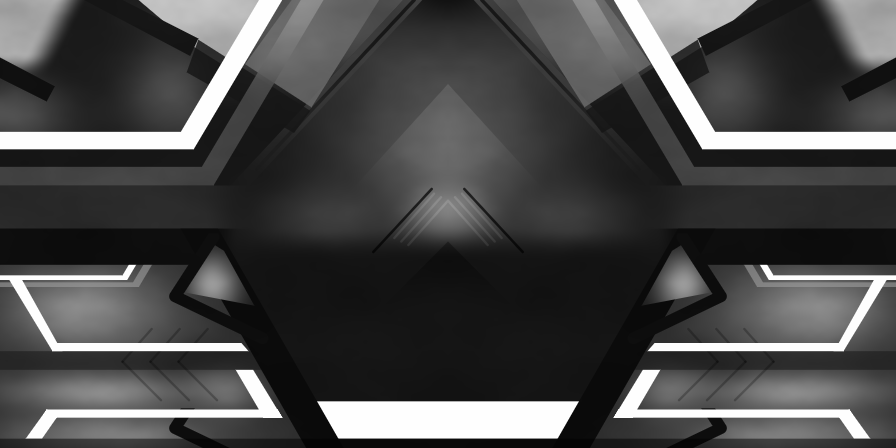
Reproduce this background procedurally as a Shadertoy shader.

```glsl
float hash(vec2 p) {
    return fract(sin(dot(p, vec2(127.1, 311.7))) * 4375.85);
}

float noise(vec2 p) {
    vec2 i = floor(p), f = fract(p);
    f *= f * (3.0 - 2.0 * f);
    return mix(mix(hash(i), hash(i + vec2(1, 0)), f.x),
               mix(hash(i + vec2(0, 1)), hash(i + 1.0), f.x), f.y);
}

float smoke(vec2 p) {
    float sum = 0.0, gain = 0.5;
    for (int i = 0; i < 4; i++) {
        sum += gain * noise(p);
        p = p * 2.03 + 7.3;
        gain *= 0.5;
    }
    return sum;
}

// Antialiased coverage of a signed distance
float fill(float d) {
    return clamp(0.5 - d * iResolution.y / 3.84, 0.0, 1.0);
}

float glow(vec2 p, vec2 center, vec2 radius) {
    vec2 q = (p - center) / radius;
    return exp(-dot(q, q));
}

// Signed distance to a line, negative on its clockwise side
float edge(vec2 p, vec2 a, vec2 b) {
    vec2 e = normalize(b - a);
    return dot(p - a, vec2(e.y, -e.x));
}

float quad(vec2 p, vec2 a, vec2 b, vec2 c, vec2 d) {
    return fill(max(max(edge(p, a, b), edge(p, b, c)), max(edge(p, c, d), edge(p, d, a))));
}

float stroke(vec2 p, vec2 a, vec2 b, float radius) {
    vec2 q = p - a, e = b - a;
    return fill(length(q - e * clamp(dot(q, e) / dot(e, e), 0.0, 1.0)) - radius);
}

// Slanted frame corner, open to the upper left
float bracket(vec2 p, vec2 corner) {
    return max(p.y - corner.y, dot(p - corner, vec2(0.86, 0.51)));
}

float frame(vec2 p, vec2 outer, vec2 inner) {
    return fill(bracket(p, outer)) * fill(-bracket(p, inner));
}

// Gable centred on the mirror axis
float roof(vec2 p, float apex, float slope) {
    return fill((apex - p.y + slope * (3.84 - p.x)) / sqrt(1.0 + slope * slope));
}

void mainImage(out vec4 fragColor, in vec2 fragCoord) {
    // Mirrored space: 3.84 units high, y pointing down, axis at x = 3.84
    vec2 p = fragCoord / iResolution.y * 3.84;
    p = vec2(3.84 - abs(p.x - iResolution.x / iResolution.y * 1.92), 3.84 - p.y);

    // Central hall and its glow
    float g = 0.08 + 0.19 * glow(p, vec2(3.84, 0.75), vec2(1.25, 0.9));
    g += 0.13 * glow(p, vec2(2.75, 1.9), vec2(0.5, 0.3));
    g += 0.07 * roof(p, 0.72, 1.1) * smoothstep(1.7, 0.9, p.y);
    g += 0.12 * glow(p, vec2(3.84, 1.45), vec2(0.8, 0.5));
    g += 0.33 * glow(p, vec2(3.84, 1.82), vec2(0.36, 0.3));
    g *= 1.0 - 0.65 * glow(p, vec2(3.84, -0.05), vec2(0.45, 0.25));
    g = mix(g, 0.075, smoothstep(1.95, 2.25, p.y));
    g *= 1.0 - 0.35 * roof(p, 2.07, 1.0) * smoothstep(2.7, 2.1, p.y);

    // Small gable with parallel ribs
    g *= 1.0 - 0.7 * stroke(p, vec2(3.70, 1.62), vec2(3.2, 2.16), 0.011);
    for (float i = 0.0; i < 3.0; i++) {
        vec2 shift = vec2(0.06, 0.03) * i;
        g += 0.07 * stroke(p, vec2(3.72, 1.66) + shift, vec2(3.38, 2.04) + shift, 0.01);
    }

    // Long slanted beam and the panels beside it
    float beam = edge(p, vec2(3.62, 0), vec2(1.85, 1.9));
    float upper = smoothstep(1.7, 0.3, p.y);
    g = mix(g, 0.24, fill(-beam - 0.12) * fill(beam) * upper);
    g = mix(g, 0.09 + 0.22 * smoothstep(1.0, 0.2, p.y), fill(beam + 0.12) * smoothstep(2.0, 1.2, p.y));
    g *= 1.0 - 0.6 * upper * stroke(p, vec2(3.55, 0), vec2(2.2, 1.45), 0.015);
    g = mix(g, 0.42, quad(p, vec2(2.5, 0), vec2(3.25, 0), vec2(2.67, 0.92), vec2(2.1, 0.55)) * 0.85);

    // Upper left sky, shadow and bars
    float sky = fill(bracket(p, vec2(1.6, 1.2)));
    float shade = 0.1 + 0.18 * glow(p, vec2(1.5, 0.8), vec2(0.4, 0.5));
    shade += 0.22 * glow(p, vec2(0.1, 1.0), vec2(0.5, 0.3));
    g = mix(g, shade, sky);
    g = mix(g, 0.68, quad(p, vec2(1.02, 0), vec2(2.3, 0), vec2(1.92, 0.62), vec2(1.66, 0.4)) * sky);
    g = mix(g, 0.67, sky * smoothstep(0.75, 0.45, p.x + 0.5 * p.y) * smoothstep(0.7, 0.45, p.y));
    g = mix(g, 0.06, quad(p, vec2(-0.1, 0.44), vec2(0.47, 0.74), vec2(0.4, 0.87), vec2(-0.1, 0.62)));
    g = mix(g, 0.08, quad(p, vec2(0.72, 0), vec2(1.05, 0), vec2(1.7, 0.33), vec2(1.63, 0.48)));
    g = mix(g, 0.09, quad(p, vec2(1.7, 0.34), vec2(2.66, 0.95), vec2(2.52, 1.14), vec2(1.6, 0.62)) * 0.85);

    // Bands under the upper frame
    g = mix(g, 0.16, smoothstep(2.2, 1.7, p.x) * fill(1.59 - p.y) * fill(p.y - 1.96));
    g = mix(g, 0.05, smoothstep(2.05, 1.85, p.x) * fill(1.96 - p.y) * fill(p.y - 2.27));
    g = mix(g, 0.3 + 0.25 * smoothstep(0.9, 0.0, p.y), 0.85 * frame(p, vec2(1.83, 1.59), vec2(1.73, 1.43)));

    // Lower left panels
    float slant = dot(p - vec2(1.87, 1.96), vec2(0.868, -0.497));
    float panel = fill(slant + 0.1) * fill(2.27 - p.y);
    float tone = 0.16 + 0.36 * glow(p, vec2(0.75, 2.65), vec2(0.75, 0.38));
    tone += 0.38 * glow(p, vec2(0.9, 3.36), vec2(0.75, 0.16));
    tone += 0.34 * glow(p, vec2(0.9, 3.75), vec2(0.9, 0.2));
    tone += 0.25 * glow(p, vec2(1.95, 3.35), vec2(0.3, 0.2));
    g = mix(g, tone, panel);
    g = mix(g, 0.1, panel * 0.6 * fill(3.01 - p.y) * fill(p.y - 3.17));
    for (float i = 0.0; i < 3.0; i++) {
        vec2 tip = vec2(1.05 + 0.24 * i, 3.1);
        g *= 1.0 - 0.25 * panel * (stroke(p, tip, tip + 0.33, 0.01) + stroke(p, tip, tip + vec2(0.25, -0.28), 0.01));
    }

    // Black hexagon side, lamps and hooks
    g = mix(g, 0.04, fill(slant) * fill(-slant - 0.28) * fill(1.96 - p.y));
    float lamp = quad(p, vec2(1.84, 2.1), vec2(1.92, 2.15), vec2(2.18, 2.62), vec2(1.55, 2.5));
    g = mix(g, 0.1 + 0.5 * glow(p, vec2(1.82, 2.45), vec2(0.22, 0.24)), lamp);
    for (float i = 0.0; i < 2.0; i++) {
        vec2 q = p - vec2(0, 1.13 * i);
        float hook = max(stroke(q, vec2(1.83, 2.03), vec2(1.5, 2.54), 0.05),
                         stroke(q, vec2(1.5, 2.54), vec2(2.25, 2.9), 0.05));
        g = mix(g, 0.05, hook * fill(2.0 + 1.5 * i - p.y));
    }
    g *= 0.82 + 0.4 * smoke(p * vec2(1.6, 2.4));

    // White frames and bottom bar
    float lines = frame(p, vec2(1.66, 1.28), vec2(1.55, 1.13));
    lines += quad(p, vec2(0.08, 2.4), vec2(0.19, 2.4), vec2(0.53, 3.01), vec2(0.45, 3.01));
    lines += quad(p, vec2(0.45, 2.94), vec2(2.07, 2.94), vec2(2.13, 3.01), vec2(0.45, 3.01));
    lines += quad(p, vec2(2.02, 3.17), vec2(2.17, 3.17), vec2(2.42, 3.58), vec2(2.26, 3.58));
    lines += quad(p, vec2(0.4, 3.51), vec2(2.38, 3.51), vec2(2.42, 3.58), vec2(0.36, 3.58));
    lines += quad(p, vec2(0.4, 3.51), vec2(0.5, 3.56), vec2(0.36, 3.76), vec2(0.22, 3.76));
    lines += frame(p, vec2(1.09, 2.40), vec2(1.05, 2.36)) * fill(2.27 - p.y);
    lines += fill(-slant) * fill(3.44 - p.y) * fill(p.y - 3.76);
    g = mix(g, 0.62, 0.6 * frame(p, vec2(1.19, 2.46), vec2(1.14, 2.42)) * fill(2.27 - p.y));
    g = mix(g, 0.995, min(lines, 1.0));
    g *= 1.0 - 0.5 * fill(3.76 - p.y);
    fragColor = vec4(vec3(clamp(g, 0.0, 1.0)), 1.0);
}
```
